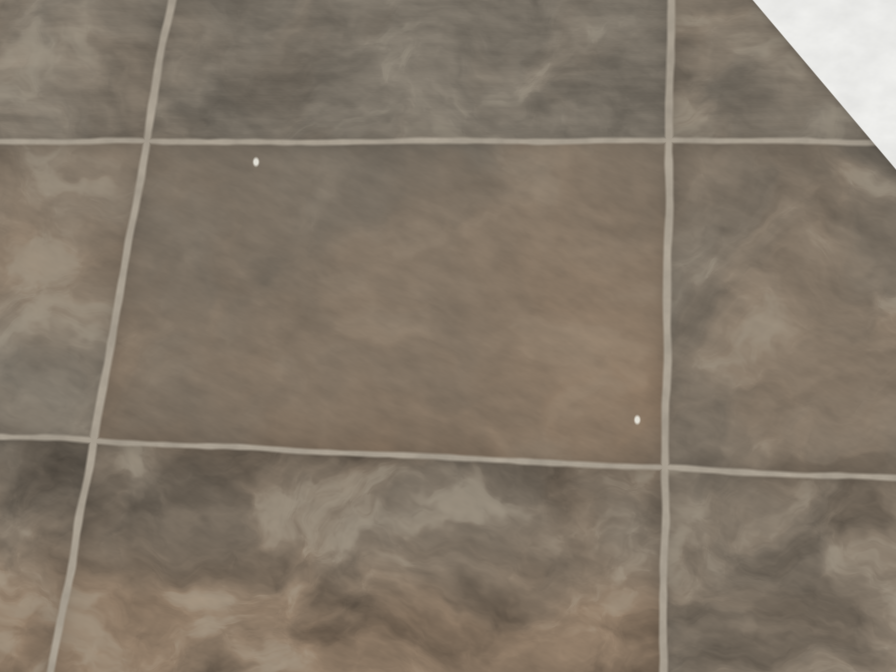
Write a WebGL 2 fragment shader that draws this texture.

```glsl
#version 300 es
precision highp float;

uniform vec2 u_resolution;
out vec4 fragColor;

float hash(vec2 p) {
    vec3 q = fract(p.xyx * vec3(0.1031, 0.1030, 0.0973));
    q += dot(q, q.yzx + 33.33);
    return fract((q.x + q.y) * q.z);
}

float noise(vec2 p) {
    vec2 i = floor(p), f = fract(p);
    f = f * f * (3.0 - 2.0 * f);
    return mix(mix(hash(i), hash(i + vec2(1, 0)), f.x),
               mix(hash(i + vec2(0, 1)), hash(i + vec2(1, 1)), f.x), f.y);
}

// Layered noise, centred on zero
float fbm(vec2 p) {
    float sum = 0.0, amp = 0.5;
    for (int i = 0; i < 5; i++) {
        sum += amp * (noise(p) - 0.5);
        p = mat2(1.6, 1.2, -1.2, 1.6) * p + 7.3;
        amp *= 0.55;
    }
    return sum;
}

// Sparse pale chips on a jittered grid
float chips(vec2 p) {
    vec2 g = p * 7.0, id = floor(g);
    vec2 centre = 0.2 + 0.6 * vec2(hash(id + 11.0), hash(id + 37.0));
    float d = length((g - id - centre) * vec2(1.0, 0.7));
    return step(0.94, hash(id + 71.0)) * (1.0 - smoothstep(0.015, 0.045, d));
}

// Slate colour for one tile; cell runs 0..1 across it
vec3 slate(vec2 p, vec2 id, vec2 cell) {
    vec2 q = p + 19.0 * vec2(hash(id + 5.0), hash(id + 9.0));
    float front = float(id.y < -0.5);
    float back = float(id.y > 0.5);
    float middle = float(id == vec2(0));
    float left = float(id.x < -0.5) * (1.0 - front) * (1.0 - back);

    // Broad clouds, mottling, and fine grain stretched along the cleft
    vec2 warp = vec2(fbm(q * 5.0), fbm(q * 5.0 + 40.0));
    float cloud = fbm(q * 3.5 + warp);
    float mottle = fbm(q * vec2(9.0, 15.0) + warp * 2.5);
    float grain = fbm(mat2(0.92, 0.39, -0.39, 0.92) * q * vec2(28.0, 70.0));
    float streak = fbm(q * vec2(9.0, 60.0) + warp);
    float rough = mix(0.42, 0.16, middle) + 0.25 * front;

    float tone = 1.0 + 0.22 * cloud + rough * mottle + 0.13 * grain;
    tone += 0.2 * back * streak;
    tone += (hash(id + 3.0) - 0.5) * 0.05;
    tone -= 0.09 * front * smoothstep(0.45, 0.95, cell.y) * (1.0 - 0.6 * step(0.5, id.x));

    // Rusty and grey areas
    float warm = 0.35 + 1.1 * cloud + 0.4 * middle * (1.0 - cell.y);
    warm += 0.7 * front * smoothstep(0.25, 0.0, p.y) * (1.0 - step(0.5, id.x));
    warm -= 0.3 * back + 0.5 * left * smoothstep(0.6, 0.2, cell.y);
    vec3 col = mix(vec3(0.49, 0.46, 0.415), vec3(0.525, 0.453, 0.38), clamp(warm, 0.0, 1.0));
    col *= tone;

    // Pale mineral patches
    float pale = smoothstep(0.08, 0.28, mottle + 0.3 * cloud) * (1.0 - 0.8 * middle);
    pale += 0.35 * left * smoothstep(0.55, 0.25, cell.y) * (0.7 + 2.0 * mottle);
    return mix(col, vec3(0.61, 0.58, 0.52), clamp(0.45 * pale, 0.0, 0.6));
}

void main() {
    vec2 p = gl_FragCoord.xy / u_resolution.y;
    float px = 1.0 / u_resolution.y;

    // Floor seen in perspective: joints fall on whole values of grid
    vec2 wob = 0.005 * vec2(noise(p.yx * 13.0) - 0.5, noise(p * 11.0 + 8.0) - 0.5);
    vec2 s = p + wob;
    vec2 low = vec2(0.078 + 0.177 * s.y, 0.351 - 0.0475 * s.x);
    vec2 size = vec2(0.986 + 0.014 * s.y, 0.79) - low;
    vec2 grid = (s - low) / size;
    vec2 id = floor(grid), cell = fract(grid);
    vec2 joint = abs(fract(grid + 0.5) - 0.5) * size;

    vec3 col = slate(p, id, cell);
    col = mix(col, vec3(0.9, 0.89, 0.85), chips(p));

    // Soft dark tile rims, then grout
    vec2 edge = joint - vec2(0.0058, 0.0042) - 0.0015 * (noise(p * 45.0) - 0.5);
    float d = min(edge.x, edge.y);
    col *= 1.0 - 0.1 * exp(-max(d, 0.0) * 65.0);
    vec3 grout = vec3(0.65, 0.615, 0.56) * (1.0 + 0.16 * fbm(p * 35.0));
    col = mix(grout, col, smoothstep(-0.0015 - px, 0.0015 + px, d));

    // White board across the upper right corner
    float board = dot(p - vec2(1.12, 1.0), normalize(vec2(1.183, 1.0)));
    col *= 1.0 - 0.18 * exp(-max(-board, 0.0) * 110.0);
    vec3 white = vec3(0.92, 0.92, 0.91) * (1.0 + 0.07 * fbm(p * vec2(30.0, 45.0)));
    col = mix(col, white, smoothstep(-px, px, board));

    fragColor = vec4(clamp(col, 0.0, 1.0), 1.0);
}
```
